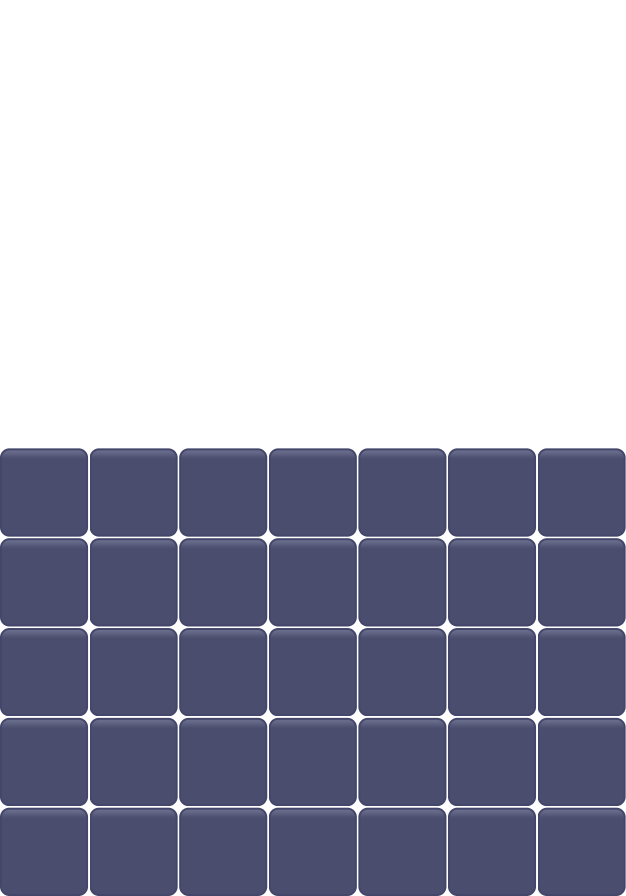
A Shadertoy shader for this pattern:

```glsl
const vec3 PAPER = vec3(1.0);
const vec3 TILE = vec3(0.292, 0.302, 0.428);
const vec3 RIM = vec3(0.262, 0.276, 0.415);
const vec3 SHINE = vec3(0.445, 0.46, 0.58);

// Canvas size measured in grid cells
const vec2 GRID = vec2(538.0, 768.0) / 77.0;
const float ROWS = 5.0;
const float GAP = 0.017;
const float RADIUS = 0.105;

float roundedBox(vec2 p, vec2 halfSize, float radius) {
    vec2 q = abs(p) - halfSize + radius;
    return length(max(q, 0.0)) + min(max(q.x, q.y), 0.0) - radius;
}

float coverage(float dist, float pixel) {
    return clamp(0.5 - dist / pixel, 0.0, 1.0);
}

// Glossy band that fades downward from the top edge
vec3 tileColor(float dist, float depth, float pixel) {
    float gloss = 1.0 - smoothstep(0.015, 0.13, depth);
    float inside = coverage(dist + 0.022, pixel);
    vec3 face = mix(TILE, SHINE, gloss * 0.8);
    return mix(RIM, face, inside);
}

void mainImage(out vec4 fragColor, in vec2 fragCoord) {
    vec2 p = fragCoord / iResolution.xy * GRID;
    float pixel = GRID.y / iResolution.y;

    // Repeated tile, anchored at the lower left of each cell
    vec2 local = fract(p);
    float side = 1.0 - GAP;
    float dist = roundedBox(local - 0.5 * side, vec2(0.5 * side), RADIUS);
    float depth = side - local.y;

    // Only the lower rows hold tiles
    float mask = coverage(dist, pixel) * step(p.y, ROWS);
    vec3 color = mix(PAPER, tileColor(dist, depth, pixel), mask);
    fragColor = vec4(color, 1.0);
}
```
